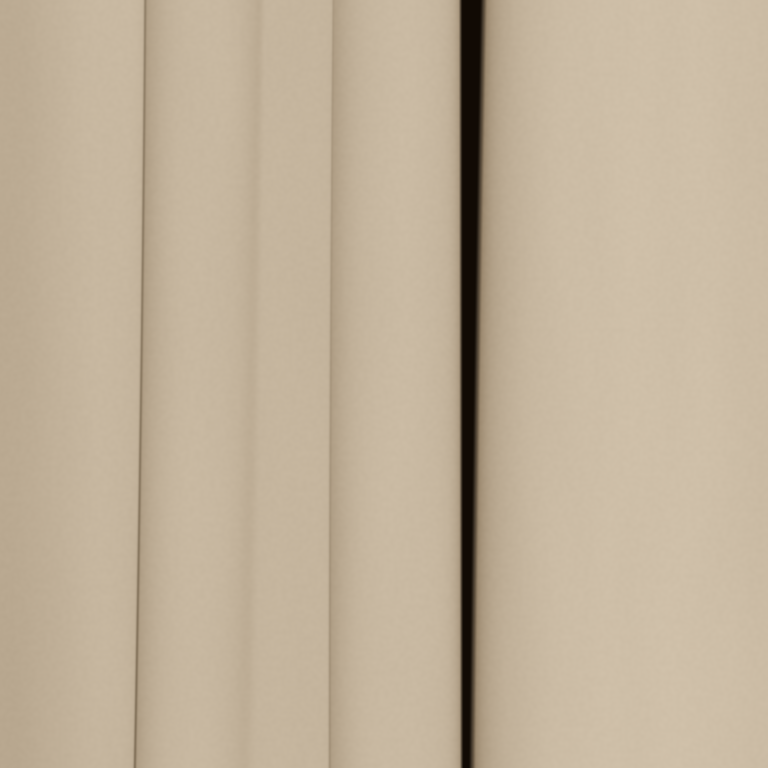
Give the GLSL for this texture, as a WebGL 2 fragment shader.

```glsl
#version 300 es
precision highp float;
// Hanging beige cloth: five vertical panels divided by slightly slanted folds.
// Each panel is shaded from its distance to the folds at its sides, a dark
// tapering gap opens between the last two, and gradient noise adds the weave.

#define LIGHT vec3(0.812, 0.752, 0.662)
#define SHADE vec3(0.530, 0.450, 0.345)
#define GAP_COLOR vec3(0.065, 0.040, 0.016)
#define CREASE_COLOR vec3(0.360, 0.295, 0.205)
#define CREASE_WIDTH 0.0019
#define GAP_RIM 0.0055
#define GRAIN_SCALE 150.0
#define GRAIN_AMOUNT 0.009
#define MOTTLE_AMOUNT 0.008

uniform vec2 u_resolution;
out vec4 fragColor;

vec2 hashGradient(vec2 cell) {
    vec3 p = fract(cell.xyx * vec3(0.1031, 0.1030, 0.0973));
    p += dot(p, p.yzx + 33.33);
    float angle = 6.2832 * fract((p.x + p.y) * p.z);
    return vec2(cos(angle), sin(angle));
}

float gradientNoise(vec2 p) {
    vec2 i = floor(p), f = fract(p);
    vec2 w = f * f * f * (f * (f * 6.0 - 15.0) + 10.0);
    float a = dot(hashGradient(i), f);
    float b = dot(hashGradient(i + vec2(1, 0)), f - vec2(1, 0));
    float c = dot(hashGradient(i + vec2(0, 1)), f - vec2(0, 1));
    float d = dot(hashGradient(i + vec2(1, 1)), f - vec2(1, 1));
    return mix(mix(a, b, w.x), mix(c, d, w.x), w.y);
}

// Shadow that fades with distance from a fold
float falloff(float dist, float reach) {
    return exp(-max(dist, 0.0) / reach);
}

// Coverage of everything right of an edge
float rightOf(float dist, float softness) {
    return smoothstep(-softness, softness, dist);
}

float crease(float dist, float pixel) {
    float width = max(CREASE_WIDTH, 0.6 * pixel);
    return exp(-dist * dist / (width * width));
}

void main() {
    vec2 uv = gl_FragCoord.xy / u_resolution;
    float pixel = 1.0 / u_resolution.x;
    float x = uv.x, y = uv.y;

    // Signed distances to the folds, positive on the right
    float foldA = x - mix(0.1755, 0.1890, y) - 0.006 * y * (1.0 - y);
    float foldB = x - mix(0.3230, 0.3410, y);
    float foldC = x - mix(0.4290, 0.4335, y * y);
    float gapLeft = x - mix(0.6010, 0.5996, y);
    float gapRight = x - mix(0.6150, 0.6300, y) + 0.005 * y * (1.0 - y);

    // Brightness of each panel, from left to right
    float panel1 = 0.73 + 0.18 * smoothstep(0.0, 0.14, x)
                 - 0.10 * falloff(-foldA, 0.010) - 0.05 * (1.0 - y);
    float panel2 = 0.94 - 0.42 * falloff(foldA, 0.026)
                 - 0.25 * falloff(-foldB, 0.028);
    float panel3 = 0.86 - 0.03 * falloff(-foldC, 0.010);
    float panel4 = 0.95 - 0.42 * falloff(foldC, 0.028)
                 - 0.20 * falloff(-gapLeft, 0.030) - 0.40 * falloff(-gapLeft, 0.006);
    float panel5 = 0.99 - 0.52 * falloff(gapRight, 0.046)
                 - 0.40 * falloff(gapRight, 0.008)
                 - 0.05 * smoothstep(0.90, 1.0, x);

    // Join the panels at their folds
    float edge = max(0.0018, pixel);
    float softFold = mix(0.014, 0.006, y);
    float tone = mix(panel1, panel2, rightOf(foldA, edge));
    tone = mix(tone, panel3, rightOf(foldB, softFold));
    tone = mix(tone, panel4, rightOf(foldC, edge));
    tone = mix(tone, panel5, rightOf(gapRight, edge));

    // Fine weave and faint broad streaks along the cloth
    float grain = gradientNoise(uv * GRAIN_SCALE)
                + 0.6 * gradientNoise(uv * GRAIN_SCALE * 0.5 + 17.0);
    float mottle = gradientNoise(uv * vec2(20.0, 4.0) + 5.0);

    vec3 color = mix(SHADE, LIGHT, tone);
    color += GRAIN_AMOUNT * grain + MOTTLE_AMOUNT * mottle;

    // Thin dark lines where one panel overlaps the next
    float creaseA = crease(foldA, pixel) * mix(0.55, 0.38, y);
    float creaseC = crease(foldC, pixel) * mix(0.20, 0.08, y);
    color = mix(color, CREASE_COLOR, max(creaseA, creaseC));

    // Deep gap with soft rims, blurrier on the right
    float gap = rightOf(gapLeft, max(0.55 * GAP_RIM, pixel))
              * (1.0 - rightOf(gapRight, max(GAP_RIM, pixel)));
    color = mix(color, GAP_COLOR, gap);

    fragColor = vec4(clamp(color, 0.0, 1.0), 1.0);
}
```
